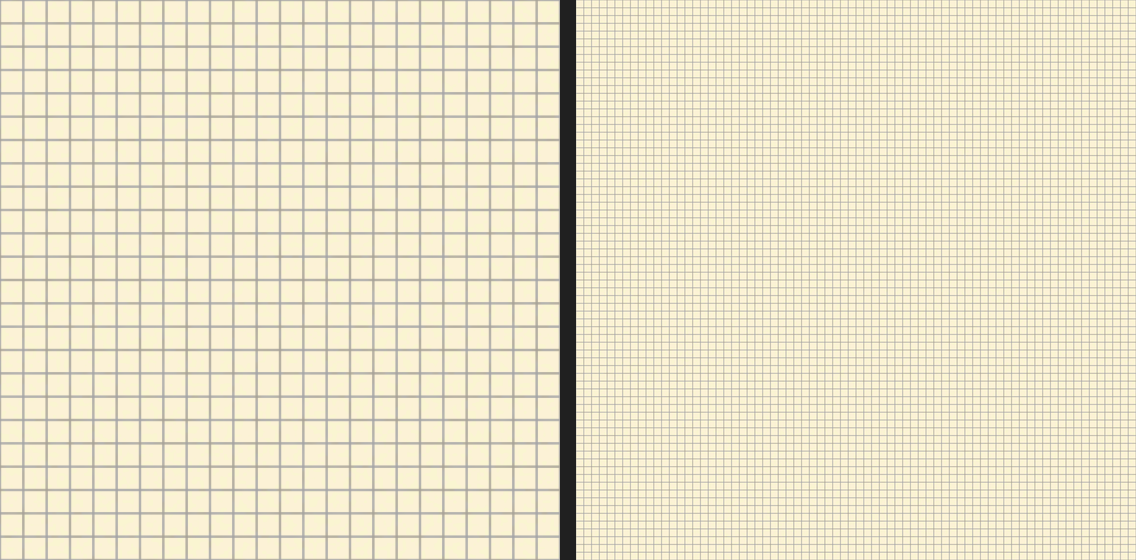
Left, the tile; right, the same tile 3 across and 3 down.
Reproduce this pattern procedurally as a Shadertoy shader.

```glsl
// Squared paper: soft grey rules cross a warm cream sheet, 24 squares each way.
// Rules are distances to the cell borders; wrapped value noise gives the paper
// a faint two-tone mottle and the ink a slight unevenness, so the sheet tiles.

const float CELLS = 24.0;            // squares across and down
const float RULE_HALF_WIDTH = 0.053; // in cells
const float RULE_SOFTNESS = 0.03;    // in cells
const float RULE_OPACITY = 0.8;      // crossings build up darker
const vec3 CREAM = vec3(0.988, 0.948, 0.838);
const vec3 PALE_YELLOW = vec3(0.98, 0.96, 0.82);
const vec3 INK_COOL = vec3(0.64, 0.64, 0.65);
const vec3 INK_WARM = vec3(0.65, 0.63, 0.59);

float hash(vec2 p) {
    vec3 q = fract(p.xyx * 0.1031);
    q += dot(q, q.yzx + 33.33);
    return fract((q.x + q.y) * q.z);
}

// Value noise on a lattice that repeats after "period" points
float wrappedNoise(vec2 uv, float period, float seed) {
    vec2 p = uv * period;
    vec2 i = floor(p);
    vec2 f = smoothstep(0.0, 1.0, fract(p));
    vec2 a = mod(i, period) + seed;
    vec2 b = mod(i + 1.0, period) + seed;
    float low = mix(hash(a), hash(vec2(b.x, a.y)), f.x);
    float high = mix(hash(vec2(a.x, b.y)), hash(b), f.x);
    return mix(low, high, f.y);
}

// Coverage of the vertical (x) and horizontal (y) rules
vec2 ruleCoverage(vec2 cell, float halfWidth, vec2 softness) {
    vec2 distanceToBorder = 0.5 - abs(fract(cell) - 0.5);
    return 1.0 - smoothstep(halfWidth - softness, halfWidth + softness, distanceToBorder);
}

vec3 paperColor(vec2 uv) {
    float mottle = wrappedNoise(uv, CELLS * 6.0, 17.0);
    return mix(CREAM, PALE_YELLOW, smoothstep(0.54, 0.72, mottle));
}

vec3 inkColor(vec2 uv) {
    float warmth = wrappedNoise(uv, CELLS * 3.0, 241.0);
    return mix(INK_COOL, INK_WARM, smoothstep(0.35, 0.85, warmth));
}

void mainImage(out vec4 fragColor, in vec2 fragCoord) {
    vec2 uv = fragCoord / iResolution.xy;
    vec2 pixel = CELLS / iResolution.xy;

    // Rules, never sharper than a pixel
    vec2 softness = max(vec2(RULE_SOFTNESS), 0.6 * pixel);
    vec2 rules = ruleCoverage(uv * CELLS, RULE_HALF_WIDTH, softness);
    float opacity = RULE_OPACITY + 0.06 * (wrappedNoise(uv, CELLS * 2.0, 89.0) - 0.5);
    vec2 gaps = 1.0 - opacity * rules;

    // Ink over paper
    vec3 color = mix(paperColor(uv), inkColor(uv), 1.0 - gaps.x * gaps.y);
    fragColor = vec4(color, 1.0);
}
```
